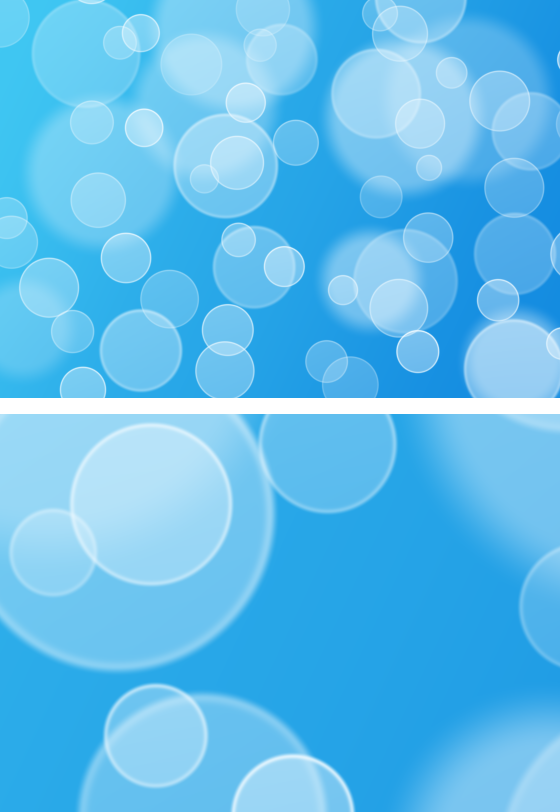
Top, the full canvas; bottom, a detail of the centre.
A Shadertoy shader for this background:

```glsl
// Translucent white bokeh discs, from hazy to crisp, over a cyan to blue gradient.

const vec3 CYAN = vec3(0.25, 0.78, 0.95);
const vec3 AZURE = vec3(0.16, 0.66, 0.91);
const vec3 DEEP_BLUE = vec3(0.08, 0.55, 0.88);
const vec3 GLOW = vec3(0.94, 0.98, 1.0);

float hash(float n) {
    return fract(sin(n * 12.9898) * 43758.5453);
}

vec2 hash2(float n) {
    return vec2(hash(n), hash(n + 37.7));
}

// Diagonal three-stop gradient; uv runs from 0 to 1 on both axes.
vec3 backdrop(vec2 uv) {
    float t = 0.75 * uv.x + 0.25 * (1.0 - uv.y);
    vec3 color = mix(CYAN, AZURE, smoothstep(0.0, 0.5, t));
    return mix(color, DEEP_BLUE, smoothstep(0.4, 0.95, t));
}

// Even low-discrepancy spread, jittered so that neighbours can overlap.
vec2 discCenter(float index, float seed, float aspect) {
    vec2 spread = fract(hash2(seed) + index * vec2(0.7549, 0.5698));
    vec2 jitter = 0.14 * (hash2(seed + index * 3.1) - 0.5);
    return mix(vec2(-0.03), vec2(1.03), spread + jitter) * vec2(aspect, 1.0);
}

// Opacity of one disc: a nearly flat fill plus a bright line inside its edge.
float discAlpha(vec2 offset, float radius, float blur, float fill, float rim) {
    float dist = length(offset);
    float inside = 1.0 - smoothstep(-blur, blur, dist - radius);
    float shade = 0.95 + 0.07 * offset.y / radius;
    float line = (dist - radius + blur) / blur;
    float toward = 0.85 + 0.15 * offset.y / max(dist, 0.001);
    return clamp(inside * fill * shade + rim * toward * exp(-line * line), 0.0, 1.0);
}

// Blends a scattered set of discs over a colour; ranges hold (min, max).
vec3 discLayer(vec3 color, vec2 p, float aspect, int count, float seed,
               vec2 radii, float blur, vec2 fills, float rim) {
    for (int i = 0; i < count; i++) {
        float index = float(i);
        vec2 pick = hash2(seed + 7.3 * index + 1.7);
        float radius = mix(radii.x, radii.y, pick.x);
        float fill = mix(fills.x, fills.y, pick.y);
        vec2 offset = p - discCenter(index, seed, aspect);
        float alpha = discAlpha(offset, radius, blur, fill, rim * (0.4 + pick.y));
        color = mix(color, GLOW, alpha);
    }
    return color;
}

void mainImage(out vec4 fragColor, in vec2 fragCoord) {
    float aspect = iResolution.x / iResolution.y;
    float pixel = 1.0 / iResolution.y;
    vec2 p = fragCoord / iResolution.y;
    vec3 color = backdrop(fragCoord / iResolution.xy);

    // Far haze, soft middle discs, then small crisp ones.
    color = discLayer(color, p, aspect, 8, 4.0, vec2(0.11, 0.22),
                      0.03, vec2(0.24, 0.44), 0.0);
    color = discLayer(color, p, aspect, 11, 23.0, vec2(0.08, 0.14),
                      max(0.0042, pixel), vec2(0.24, 0.38), 0.16);
    color = discLayer(color, p, aspect, 46, 61.0, vec2(0.033, 0.082),
                      max(0.002, 0.8 * pixel), vec2(0.20, 0.44), 0.34);

    fragColor = vec4(color, 1.0);
}
```
